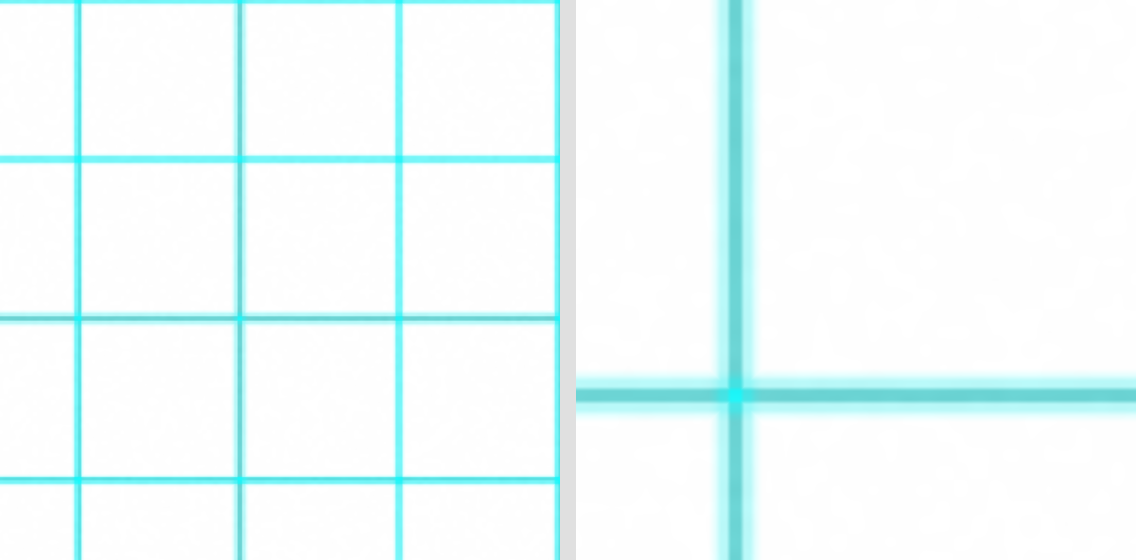
Left: the whole. Right: its middle third, enlarged.
Reproduce this pattern procedurally as a three.js fragment shader.

```glsl
// Cyan graph-paper grid on white, with soft two-tone lines that vary in a cycle of three.
varying vec2 vUv;

const float SPACING = 0.286;
const vec2 FIRST_LINE = vec2(0.1405, 0.1435);

const vec3 PAPER = vec3(1.0);
const vec3 SKIRT = vec3(0.89, 1.0, 1.0);
const vec3 PALE_CYAN = vec3(0.73, 0.98, 0.98);
const vec3 CYAN = vec3(0.47, 0.97, 0.98);
const vec3 DEEP_CYAN = vec3(0.36, 0.89, 0.90);
const vec3 TEAL = vec3(0.43, 0.84, 0.84);
const vec3 CROSSING = vec3(0.12, 0.98, 0.99);

float hash(vec2 p) {
  vec3 q = fract(vec3(p.xyx) * 0.1031);
  q += dot(q, q.yzx + 33.33);
  return fract((q.x + q.y) * q.z);
}

float valueNoise(vec2 p) {
  vec2 cell = floor(p);
  vec2 f = smoothstep(0.0, 1.0, fract(p));
  float low = mix(hash(cell), hash(cell + vec2(1.0, 0.0)), f.x);
  float high = mix(hash(cell + vec2(0.0, 1.0)), hash(cell + vec2(1.0)), f.x);
  return mix(low, high, f.y);
}

// Soft-edged stripe centred on d = 0
float stripe(float d, float halfWidth, float softness) {
  return 1.0 - smoothstep(halfWidth - softness, halfWidth + softness, abs(d));
}

// Colour of the nearest line along one axis: skirt, band, then darker core
vec3 lineColour(float x, float first, float spacing) {
  float index = floor((x - first) / spacing + 0.5);
  float d = x - first - index * spacing;
  float phase = floor(mod(index + 0.5, 3.0));
  float edged = 1.0 - step(0.5, phase);
  float centred = step(0.5, phase) - step(1.5, phase);

  d -= 0.0018 * centred - 0.0015 * edged;
  float halfWidth = 0.0064 + 0.0038 * centred;
  vec3 bandColour = mix(CYAN, PALE_CYAN, centred);
  vec3 coreColour = mix(DEEP_CYAN, TEAL, centred);
  float core = stripe(d - 0.003 * edged, 0.0026 + 0.0014 * centred, 0.0018);

  vec3 colour = mix(PAPER, SKIRT, stripe(d, halfWidth + 0.0035, 0.003));
  colour = mix(colour, bandColour, stripe(d, halfWidth, 0.0022));
  return mix(colour, coreColour, core * (edged + centred));
}

// Overlays two lines and brightens the ink where they meet
vec3 overlay(vec3 a, vec3 b) {
  float overlap = (1.0 - a.r) * (1.0 - b.r);
  return mix(min(a, b), CROSSING, min(1.0, 3.0 * overlap));
}

void main() {
  vec3 across = lineColour(vUv.x, FIRST_LINE.x, SPACING);
  vec3 up = lineColour(vUv.y, FIRST_LINE.y, SPACING);
  vec3 colour = overlay(across, up);

  // Faint mottling of paper and ink
  float mottle = valueNoise(vUv * 96.0);
  float ink = 1.0 - colour.r;
  colour -= mottle * mix(0.006, 0.03, ink);

  gl_FragColor = vec4(clamp(colour, 0.0, 1.0), 1.0);
}
```
